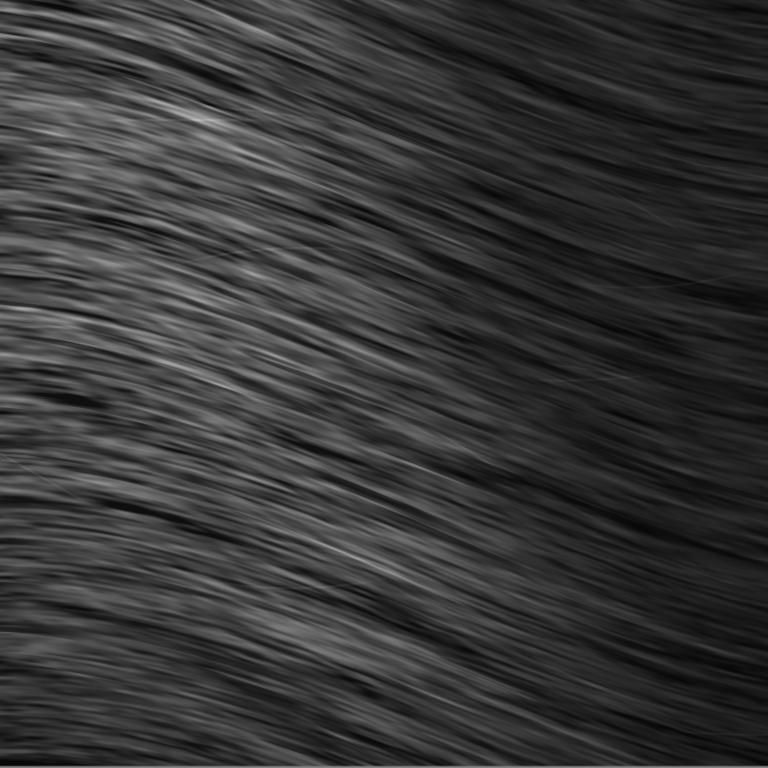
Reproduce this texture procedurally as a Shadertoy shader.

```glsl
float hash(vec2 p) {
    return fract(sin(dot(p, vec2(12.9898, 78.233))) * 43758.5453);
}

// Random brightness along one strand, with its own starting offset
float strand(float x, float row) {
    x += 37.0 * hash(vec2(row, 3.7));
    float cell = floor(x);
    float t = smoothstep(0.0, 1.0, x - cell);
    return mix(hash(vec2(cell, row)), hash(vec2(cell + 1.0, row)), t);
}

// Neighbouring strands blended smoothly, centred on zero
float strands(vec2 p) {
    float row = floor(p.y);
    float t = smoothstep(0.0, 1.0, p.y - row);
    return mix(strand(p.x, row), strand(p.x, row + 1.0), t) - 0.5;
}

// Height of the strand through this point at the left edge
float combedHeight(vec2 uv) {
    float drop = 0.34 * smoothstep(-0.05, 1.15, uv.x + 0.12 * (uv.y - 0.5));
    return uv.y + drop;
}

// Thin loose hairs that stray from the combed direction
float looseHairs(vec2 uv) {
    float light = 0.0;
    for (float i = 0.0; i < 16.0; i++) {
        vec2 center = vec2(hash(vec2(i, 1.3)), hash(vec2(i, 5.9)));
        float slope = mix(-0.6, 0.1, hash(vec2(i, 8.1)));
        float reach = mix(0.06, 0.16, hash(vec2(i, 2.4)));
        vec2 d = uv - center;
        float bend = (hash(vec2(i, 6.6)) - 0.5) * 2.0;
        float dist = abs(d.y - slope * d.x - bend * d.x * d.x);
        float line = 1.0 - smoothstep(0.0004, 0.0026, dist);
        light += line * (1.0 - smoothstep(0.3, 1.0, abs(d.x) / reach));
    }
    return light;
}

void mainImage(out vec4 fragColor, in vec2 fragCoord) {
    vec2 uv = fragCoord / iResolution.xy;
    float height = combedHeight(uv);

    // Broad sheen, fading to the right and toward the lower locks
    float sheen = 1.0 - smoothstep(0.28, 0.82, uv.x + 0.22 * (uv.y - 0.5));
    float lift = mix(0.6, 1.06, smoothstep(0.05, 0.6, height));
    float shade = mix(0.115, 0.305 * lift, sheen);
    shade *= 1.0 - 0.2 * smoothstep(0.75, 1.05, uv.x) * (1.0 - uv.y);

    // Locks wander a little, so the layers cross at shallow angles
    float v = height + 0.010 * strands(vec2(uv.x * 3.0, height * 7.0));
    float tilted = v + 0.025 * uv.x;
    float crossed = v - 0.03 * uv.x;

    // Relief from wide locks down to single hairs
    float relief = 0.38 * strands(vec2(uv.x * 2.0, v * 15.0));
    relief += 0.45 * strands(vec2(uv.x * 3.0, tilted * 38.0));
    relief += 0.60 * strands(vec2(uv.x * 5.0, v * 85.0 + 9.0));
    relief += 0.80 * strands(vec2(uv.x * 8.0, tilted * 150.0));
    relief += 0.90 * strands(vec2(uv.x * 14.0, crossed * 225.0));
    relief += 0.60 * strands(vec2(uv.x * 40.0, v * 250.0));
    relief *= mix(0.85, 1.0, sheen);

    // Dark gaps and glossy single strands
    float gap = smoothstep(0.22, 0.42, strands(vec2(uv.x * 4.0, v * 95.0 + 40.0)));
    float gloss = smoothstep(0.24, 0.44, strands(vec2(uv.x * 5.0, tilted * 160.0 + 70.0)));
    float gray = shade * max(1.0 + relief, 0.15);
    gray *= 1.0 - 0.5 * gap;
    gray += 0.4 * shade * gloss;
    gray += (0.02 + 0.16 * shade) * looseHairs(uv);

    // Pale rim along the bottom
    gray = mix(0.5, gray, smoothstep(0.001, 0.004, uv.y));
    fragColor = vec4(vec3(clamp(gray + 0.014, 0.03, 0.75)), 1.0);
}
```
